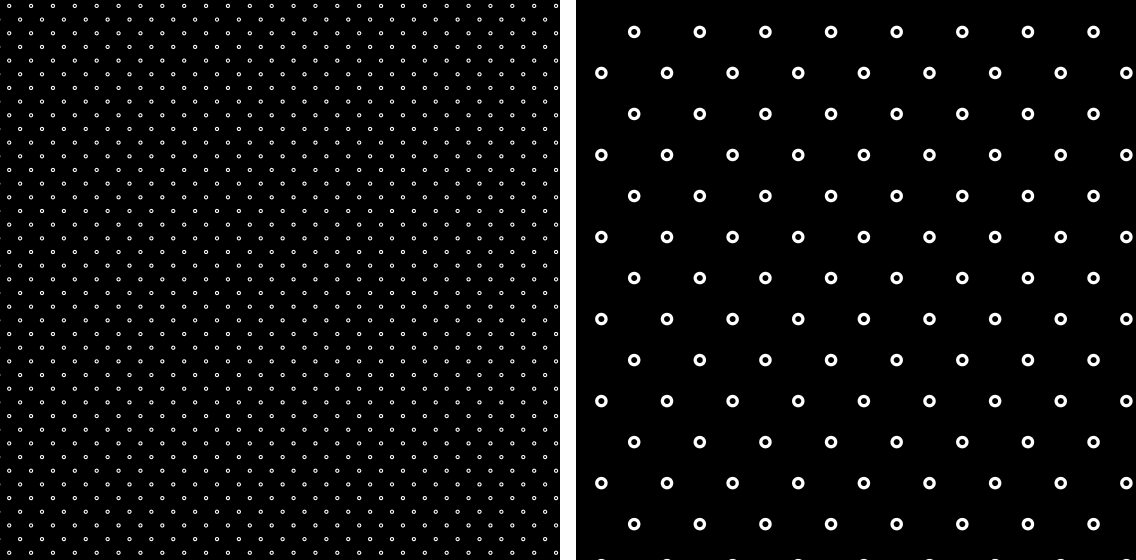
Left: the whole. Right: its middle third, enlarged.
Write a Shadertoy shader that draws this pattern.

```glsl
// Small white rings on black, in staggered rows.

// Lengths are in design units; the canvas is CANVAS units tall.
const float CANVAS      = 512.0;
const vec2  CELL        = vec2(20.0, 25.0);  // one repeat holds two rings
const vec2  FIRST_RING  = vec2(8.4, 5.4);    // centre, from the upper left
const float RING_RADIUS = 1.4;               // to the middle of the line
const float LINE_WIDTH  = 1.0;
const vec3  BACKGROUND  = vec3(0.0);
const vec3  RING_COLOR  = vec3(1.0);

// Distance to the nearest point of a lattice with one point per cell.
float latticeDistance(vec2 p) {
    return length((fract(p / CELL + 0.5) - 0.5) * CELL);
}

// Antialiased coverage of a disc, given the distance to its centre.
float discCoverage(float dist, float radius, float pixel) {
    return clamp(0.5 + (radius - dist) / pixel, 0.0, 1.0);
}

void mainImage(out vec4 fragColor, in vec2 fragCoord) {
    float pixel = CANVAS / iResolution.y;
    vec2 p = vec2(fragCoord.x, iResolution.y - fragCoord.y) * pixel - FIRST_RING;

    // Two lattices, half a cell apart, make the staggered rows.
    float dist = min(latticeDistance(p), latticeDistance(p - 0.5 * CELL));

    // Outer disc minus inner disc keeps thin lines at their true weight.
    float halfWidth = 0.5 * LINE_WIDTH;
    float ring = discCoverage(dist, RING_RADIUS + halfWidth, pixel)
               - discCoverage(dist, RING_RADIUS - halfWidth, pixel);

    fragColor = vec4(mix(BACKGROUND, RING_COLOR, ring), 1.0);
}
```
